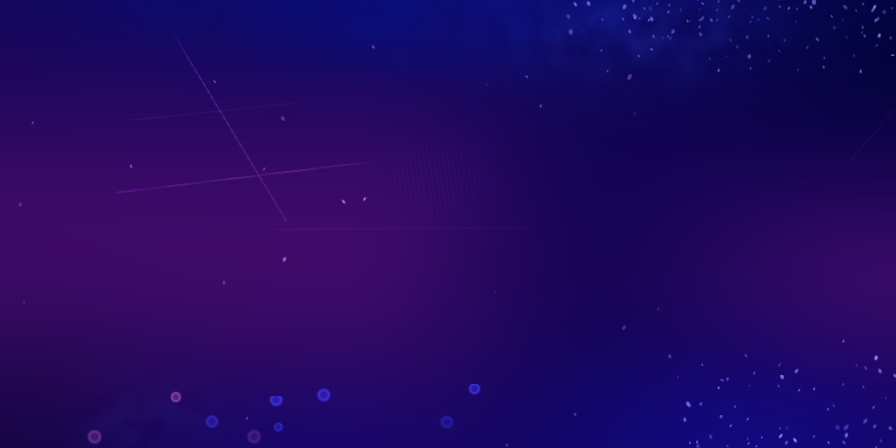
Reproduce this background procedurally as a WebGL 1 fragment shader.

```glsl
precision highp float;

uniform vec2 u_resolution;

// Colours
const vec3 NAVY = vec3(0.065, 0.015, 0.325);
const vec3 PURPLE = vec3(0.245, 0.043, 0.415);
const vec3 TOP_BLUE = vec3(0.030, 0.060, 0.490);
const vec3 LOW_BLUE = vec3(0.075, 0.035, 0.520);
const vec3 MIDNIGHT = vec3(0.005, 0.005, 0.200);
const vec3 LINE_PINK = vec3(0.50, 0.22, 0.55);
const vec3 SPECK_PALE = vec3(0.55, 0.52, 0.75);
const vec3 SPECK_WARM = vec3(0.55, 0.38, 0.45);
const vec3 BOKEH_BLUE = vec3(0.16, 0.24, 0.72);
const vec3 BOKEH_WARM = vec3(0.62, 0.34, 0.48);

// Layout, in canvas heights
const vec2 LEFT_GLOW = vec2(0.55, 0.44);
const vec2 RIGHT_GLOW = vec2(2.00, 0.38);
const float SPECK_CELL = 0.036;
const float SPECK_RADIUS = 0.0055;
const float BOKEH_CELL = 0.085;
const float BOKEH_RADIUS = 0.017;
const float HATCH_PITCH = 0.0105;

float hash(vec2 p) {
  p = fract(p * vec2(0.1031, 0.1137));
  p += dot(p, p.yx + 33.33);
  return fract((p.x + p.y) * p.x * 17.31);
}

vec2 gradient(vec2 cell) {
  float angle = 6.2832 * hash(cell + 7.0);
  return vec2(cos(angle), sin(angle));
}

float gradientNoise(vec2 p) {
  vec2 i = floor(p), f = fract(p);
  vec2 u = f * f * f * (f * (f * 6.0 - 15.0) + 10.0);
  vec2 e = vec2(1.0, 0.0);
  float low = mix(dot(gradient(i), f), dot(gradient(i + e), f - e), u.x);
  float high = mix(dot(gradient(i + e.yx), f - e.yx), dot(gradient(i + 1.0), f - 1.0), u.x);
  return mix(low, high, u.y);
}

float fbm(vec2 p) {
  float sum = 0.0, amplitude = 0.6;
  for (int i = 0; i < 4; i++) {
    sum += amplitude * gradientNoise(p);
    p = p * 2.03 + 11.7;
    amplitude *= 0.5;
  }
  return sum;
}

float glow(vec2 offset, vec2 size) {
  vec2 q = offset / size;
  return exp(-dot(q, q));
}

float line(vec2 p, vec2 a, vec2 b, float pixel) {
  vec2 ab = b - a;
  float along = clamp(dot(p - a, ab) / dot(ab, ab), 0.0, 1.0);
  float fade = smoothstep(0.0, 0.35, along) * (1.0 - 0.5 * along);
  return fade * (1.0 - smoothstep(0.0007, 0.0007 + 1.3 * pixel, length(p - a - ab * along)));
}

// Small irregular flakes, one at most in each cell
vec3 specks(vec2 p, float cellSize, float density, float warmth, float pixel) {
  vec2 cell = floor(p / cellSize);
  vec2 centre = vec2(hash(cell + 3.1), hash(cell + 19.7)) * 0.6 + 0.2;
  vec2 q = (fract(p / cellSize) - centre) * cellSize;
  q.x += q.y * (hash(cell + 5.3) - 0.5);
  float radius = SPECK_RADIUS * mix(0.3, 0.85, pow(hash(cell + 41.0), 3.0));
  float shape = 1.0 - smoothstep(radius - pixel, radius + pixel, length(q * vec2(1.0, 0.75)));
  float shown = step(hash(cell + 71.0), density);
  vec3 tint = mix(SPECK_PALE, SPECK_WARM, warmth * hash(cell + 13.0));
  return tint * shape * shown * mix(0.3, 0.9, hash(cell + 29.0));
}

// Soft discs with brighter rims
vec3 bokeh(vec2 p, float density) {
  vec2 cell = floor(p / BOKEH_CELL);
  vec2 centre = vec2(hash(cell + 8.3), hash(cell + 52.1)) * 0.5 + 0.25;
  float radius = BOKEH_RADIUS * mix(0.55, 1.0, hash(cell + 23.0));
  float d = length((fract(p / BOKEH_CELL) - centre) * BOKEH_CELL) / radius;
  float disc = 1.0 - smoothstep(0.6, 1.2, d);
  float rim = exp(-pow((d - 0.75) / 0.22, 2.0));
  vec3 tint = mix(BOKEH_BLUE, BOKEH_WARM, step(0.62, hash(cell + 37.0)));
  return tint * (0.35 * disc + 0.4 * rim) * step(hash(cell + 61.0), density) * mix(0.3, 0.9, hash(cell + 43.0));
}

void main() {
  float pixel = 1.0 / u_resolution.y;
  vec2 p = gl_FragCoord.xy * pixel;
  p.x *= 2.0 * u_resolution.y / u_resolution.x;
  float cloud = fbm(p * 5.0);

  // Broad purple and blue fields
  float leftGlow = exp(-pow((p.y - LEFT_GLOW.y) / 0.39, 2.0)) * (1.0 - smoothstep(0.75, 1.42, p.x));
  vec3 color = mix(NAVY, PURPLE, leftGlow);
  color = mix(color, PURPLE, 0.85 * glow(p - RIGHT_GLOW, vec2(0.48, 0.25)));
  color = mix(color, MIDNIGHT, 0.9 * glow(p - vec2(2.0, 0.97), vec2(0.42, 0.30)));
  float topBand = glow(p - vec2(0.95, 1.03), vec2(0.80, 0.19));
  color = mix(color, TOP_BLUE, clamp(topBand * (0.85 + 0.5 * cloud), 0.0, 1.0));
  color = mix(color, LOW_BLUE, 0.85 * glow(p - vec2(1.66, 0.0), vec2(0.48, 0.22)));
  color = mix(color, LOW_BLUE, 0.40 * glow(p - vec2(0.65, 0.0), vec2(0.45, 0.17)));
  color *= 1.0 - 0.22 * glow(p, vec2(0.40, 0.32));

  // Misty patches near the upper and lower edges
  float mist = glow(p - vec2(1.42, 0.92), vec2(0.30, 0.10)) + 0.6 * glow(p - vec2(0.32, 0.06), vec2(0.15, 0.09));
  color += vec3(0.03, 0.06, 0.10) * mist * max(0.0, 0.45 + 1.5 * fbm(p * 14.0));

  // Thin lines and a faint hatched panel
  float strokes = 0.42 * line(p, vec2(0.36, 0.97), vec2(0.64, 0.505), pixel);
  strokes += 0.38 * line(p, vec2(0.88, 0.645), vec2(0.26, 0.57), pixel);
  strokes += 0.12 * line(p, vec2(0.18, 0.72), vec2(0.66, 0.77), pixel);
  strokes += 0.14 * line(p, vec2(0.46, 0.487), vec2(1.18, 0.492), pixel);
  strokes += 0.10 * line(p, vec2(1.86, 0.60), vec2(2.02, 0.78), pixel);
  strokes *= 0.75 + 0.25 * sin(p.y * 420.0);
  float stripe = 0.5 + 0.5 * cos(6.2832 * (p.x + 0.16 * p.y) / HATCH_PITCH);
  strokes += 0.055 * stripe * glow(p - vec2(0.98, 0.60), vec2(0.12, 0.10));
  color += LINE_PINK * strokes;

  // Scattered flakes and lights
  float upper = 0.55 * smoothstep(0.79, 0.98, p.y) * smoothstep(1.20, 1.40, p.x);
  float lower = 0.50 * (1.0 - smoothstep(0.02, 0.27, p.y)) * smoothstep(1.42, 1.62, p.x);
  float warmth = 1.0 - smoothstep(1.5, 1.8, p.x);
  color += specks(p, SPECK_CELL, upper + lower, warmth, pixel);
  color += 0.7 * specks(p + 4.0, SPECK_CELL * 0.6, 0.6 * upper + 0.3 * lower, warmth, pixel);
  float bokehBand = (1.0 - smoothstep(0.05, 0.21, p.y)) * smoothstep(0.18, 0.30, p.x) * (1.0 - smoothstep(1.0, 1.4, p.x));
  color += bokeh(p, 0.6 * bokehBand);

  gl_FragColor = vec4(clamp(color, 0.0, 1.0), 1.0);
}
```
